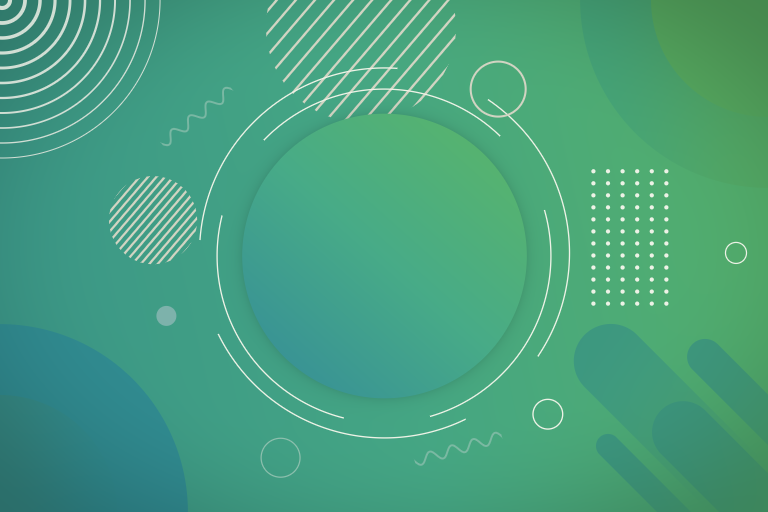
Write a WebGL 1 fragment shader that draws this background.

```glsl
precision highp float;
// Abstract geometric backdrop: a teal-to-green gradient with a large central disc,
// framed by broken arcs, hatched circles, rings, dots, squiggles and soft capsules.
// Every shape is a signed distance, in units of the canvas height, blended in order.
uniform vec2 u_resolution;

const float TAU = 6.283185;
const vec3 WHITE = vec3(0.93, 0.95, 0.90);
const vec3 CREAM = vec3(0.82, 0.83, 0.76);
const vec3 MIST = vec3(0.55, 0.75, 0.68);

// Antialiased coverage of a signed distance
float fill(float d) {
  return clamp(0.5 - d * u_resolution.y, 0.0, 1.0);
}

float circle(vec2 p, float r) {
  return length(p) - r;
}

float ring(vec2 p, float r, float halfWidth) {
  return abs(length(p) - r) - halfWidth;
}

// Three quarter-turn arcs, 120 degrees apart, the first centred on midAngle
float arcs(vec2 p, float r, float midAngle) {
  float a = mod(atan(p.y, p.x) - midAngle + TAU / 6.0, TAU / 3.0) - TAU / 6.0;
  return max(ring(p, r, 0.0013), (abs(a) - TAU / 8.0) * r);
}

// Circle filled with slanted stripes
float hatch(vec2 p, float r, float gap, float shift, float halfWidth) {
  float u = dot(p, vec2(0.76, -0.65)) - shift;
  float stripe = abs(mod(u + 0.5 * gap, gap) - 0.5 * gap) - halfWidth;
  return max(stripe, circle(p, r));
}

// Four sine periods along the segment from a to b
float squiggle(vec2 p, vec2 a, vec2 b) {
  float len = length(b - a);
  vec2 dir = (b - a) / len;
  vec2 q = vec2(dot(p - a, dir), dot(p - a, vec2(-dir.y, dir.x)));
  float phase = q.x / len * 4.0 * TAU;
  float slope = 0.01 * 4.0 * TAU / len * cos(phase);
  float d = abs(q.y + 0.01 * sin(phase)) / sqrt(1.0 + slope * slope) - 0.0019;
  return max(d, abs(q.x - 0.5 * len) - 0.5 * len);
}

// Rounded bar running down to the right, fading along its length
void capsule(inout vec3 col, vec2 p, float r, float strength) {
  vec2 q = vec2(p.x - p.y, p.x + p.y) * 0.7071;
  float d = length(vec2(min(q.x, 0.0), q.y)) - r;
  float fade = 1.0 - smoothstep(-r, 0.38, q.x);
  col = mix(col, vec3(0.22, 0.57, 0.51), fill(d) * fade * strength);
}

vec3 ramp(vec3 low, vec3 mid, vec3 high, float t) {
  return mix(mix(low, mid, clamp(t * 2.0, 0.0, 1.0)), high, clamp(t * 2.0 - 1.0, 0.0, 1.0));
}

void main() {
  vec2 p = gl_FragCoord.xy / u_resolution.y;
  float right = u_resolution.x / u_resolution.y;

  // Background gradient
  vec3 col = ramp(vec3(0.225, 0.58, 0.53), vec3(0.27, 0.65, 0.515),
                  vec3(0.335, 0.69, 0.41), p.x / right * 0.87 + p.y * 0.13);

  // Nested corner circles, top right and bottom left
  vec2 tr = p - vec2(right, 1.0);
  col = mix(col, mix(vec3(0.27, 0.64, 0.47), vec3(0.33, 0.67, 0.40),
                     smoothstep(-0.37, 0.0, tr.x)), fill(circle(tr, 0.367)));
  col = mix(col, vec3(0.34, 0.67, 0.38), fill(circle(tr, 0.2285)));
  col = mix(col, vec3(0.19, 0.545, 0.565), fill(circle(p, 0.367)));
  col = mix(col, mix(vec3(0.21, 0.54, 0.52), vec3(0.19, 0.545, 0.56),
                     smoothstep(0.0, 0.23, p.x)), fill(circle(p, 0.2285)));

  // Fading capsules
  capsule(col, p - vec2(1.193, 0.295), 0.0723, 0.75);
  capsule(col, p - vec2(1.377, 0.303), 0.035, 0.75);
  capsule(col, p - vec2(1.334, 0.156), 0.0605, 0.6);
  capsule(col, p - vec2(1.1875, 0.129), 0.0235, 0.75);

  // Gentle darkening toward the edges
  vec2 v = p / vec2(right, 1.0) - 0.5;
  col *= 1.0 - 0.2 * smoothstep(0.12, 0.5, dot(v, v));

  // Concentric rings, thinner outward
  for (int i = 0; i < 11; i++) {
    float k = float(i);
    float d = ring(p - vec2(0.004, 1.0), 0.0156 + 0.0293 * k, 0.004 - 0.0003 * k);
    col = mix(col, vec3(0.82, 0.87, 0.83), fill(d));
  }

  // Hatched circles
  col = mix(col, CREAM, fill(hatch(p - vec2(0.705, 0.947), 0.1855, 0.0283, 0.067, 0.0023)));
  col = mix(col, CREAM, fill(hatch(p - vec2(0.299, 0.57), 0.086, 0.0125, 0.0, 0.0022)));

  // Central disc with a soft shadow
  vec2 c = p - vec2(0.751, 0.5);
  float disc = circle(c, 0.278);
  col *= 1.0 - 0.09 * exp(-max(disc, 0.0) * 90.0);
  vec3 discColor = ramp(vec3(0.225, 0.58, 0.58), vec3(0.28, 0.67, 0.53),
                        vec3(0.335, 0.70, 0.44), 0.5 + dot(c, vec2(1.2, 1.35)));
  col = mix(col, discColor, fill(disc));

  // Broken arcs around the disc
  col = mix(col, WHITE, fill(arcs(p - vec2(0.751, 0.506), 0.3613, radians(11.0))));
  col = mix(col, WHITE, fill(arcs(p - vec2(0.75, 0.5), 0.326, radians(91.0))));

  // Loose rings, dot and squiggles
  col = mix(col, CREAM, fill(ring(p - vec2(0.973, 0.826), 0.0537, 0.002)));
  col = mix(col, WHITE, fill(ring(p - vec2(1.4375, 0.506), 0.0205, 0.0012)));
  col = mix(col, WHITE, fill(ring(p - vec2(1.07, 0.191), 0.029, 0.0013)));
  col = mix(col, MIST, fill(ring(p - vec2(0.548, 0.106), 0.038, 0.0012)));
  col = mix(col, vec3(0.49, 0.70, 0.67), fill(circle(p - vec2(0.325, 0.383), 0.0195)));
  float waves = min(squiggle(p, vec2(0.316, 0.719), vec2(0.453, 0.826)),
                    squiggle(p, vec2(0.81, 0.099), vec2(0.98, 0.148)));
  col = mix(col, MIST, 0.75 * fill(waves));

  // Grid of 6 by 12 dots
  vec2 g = p - vec2(1.159, 0.407), pitch = vec2(0.0285, 0.0235);
  vec2 cell = clamp(floor(g / pitch + 0.5), vec2(0.0), vec2(5.0, 11.0));
  col = mix(col, WHITE, fill(circle(g - cell * pitch, 0.0041)));

  gl_FragColor = vec4(col, 1.0);
}
```
